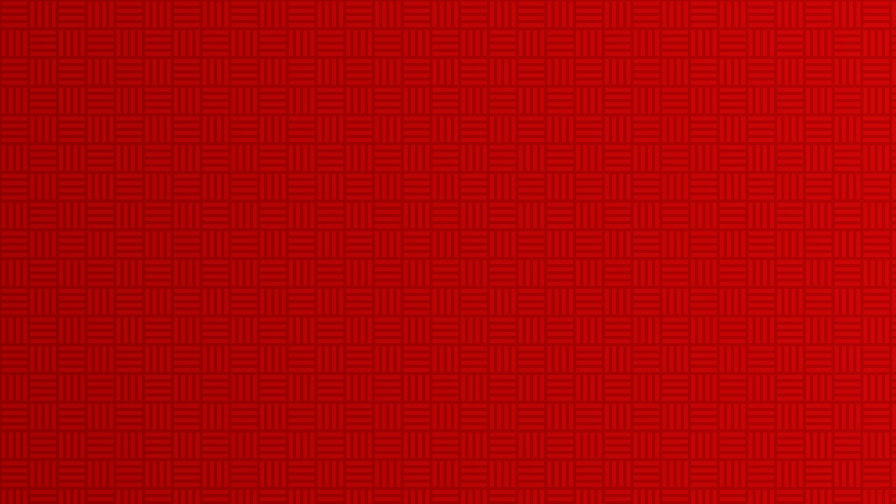
A Shadertoy shader for this pattern:

```glsl
// Red basket-weave checker: square cells of four bars, alternately level and upright, lit from the right.
#define CELL_SIZE 0.0570                      // cell side, as a share of canvas height
#define BARS 4.0                              // bars per cell
#define GAP 0.11                              // groove width, as a share of the cell
#define LIGHT_DIR vec2(0.87, 0.13)            // how brightness grows across the canvas
#define GROOVE_DARK vec3(0.552, 0.000, 0.000)
#define GROOVE_LIGHT vec3(0.714, 0.012, 0.012)
#define BAR_DARK vec3(0.650, 0.012, 0.012)
#define BAR_LIGHT vec3(0.812, 0.024, 0.024)

// Signed distance to the bars of one cell, all lying along x; p runs 0..1.
float barDistance(vec2 p) {
    float across = abs(fract(p.y * BARS) - 0.5) / BARS - 0.5 * (1.0 / BARS - GAP);
    float along = abs(p.x - 0.5) - 0.5 * (1.0 - GAP);
    return max(across, along);
}

void mainImage(out vec4 fragColor, in vec2 fragCoord) {
    vec2 uv = fragCoord / iResolution.xy;

    // Cells are counted from the upper left corner.
    vec2 grid = vec2(fragCoord.x, iResolution.y - fragCoord.y) / (iResolution.y * CELL_SIZE);
    vec2 cell = floor(grid);
    vec2 local = fract(grid);

    // Turn every other cell by a quarter.
    bool upright = mod(cell.x + cell.y, 2.0) > 0.5;
    float dist = barDistance(upright ? local.yx : local);

    // Edge smoothing over one pixel, measured in cells.
    float pixel = 1.0 / (iResolution.y * CELL_SIZE);
    float bar = clamp(0.5 - dist / pixel, 0.0, 1.0);

    // Broad light, dark at the lower left and bright at the upper right.
    float light = clamp(0.5 + dot(uv - 0.5, LIGHT_DIR), 0.0, 1.0);
    vec3 groove = mix(GROOVE_DARK, GROOVE_LIGHT, light);
    vec3 raised = mix(BAR_DARK, BAR_LIGHT, light);
    fragColor = vec4(mix(groove, raised, bar), 1.0);
}
```
